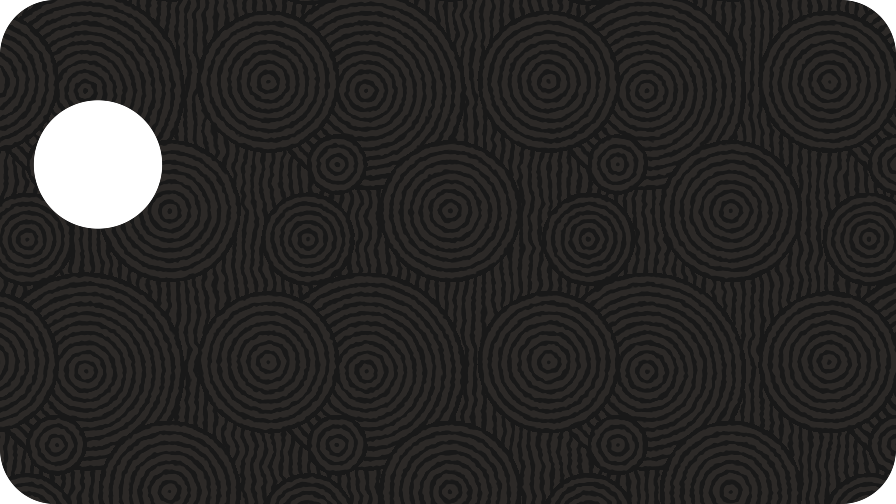
Reproduce this pattern procedurally as a Shadertoy shader.

```glsl
// Dark tag with rough tree-ring discs over wavy vertical grain, and a white punched hole.

float hash(vec2 p) {
    return fract(sin(dot(p, vec2(127.1, 311.7))) * 43758.5453);
}

float noise(vec2 p) {
    vec2 i = floor(p), f = fract(p);
    f = f * f * (3.0 - 2.0 * f);
    return mix(mix(hash(i), hash(i + vec2(1, 0)), f.x),
               mix(hash(i + vec2(0, 1)), hash(i + vec2(1, 1)), f.x), f.y);
}

// Distance from the nearest dark line of a repeating set
float lineDistance(float x, float period) {
    return abs(fract(x / period + 0.5) - 0.5) * period;
}

// Lay one tiled disc of rings over the stripes below
void addDisc(inout float stripe, vec2 p, vec2 center, float radius, float wobble) {
    vec2 q = mod(p - center + 120.25, 240.5) - 120.25;
    float r = length(q);
    if (r > radius + 2.0 + 0.4 * wobble) return;
    float period = radius / floor(radius / 8.0 + 0.5);
    stripe = r > radius ? 0.0 : lineDistance(r + wobble, period);
}

float roundedBox(vec2 p, vec2 halfSize, float radius) {
    vec2 q = abs(p) - halfSize + radius;
    return length(max(q, 0.0)) + min(max(q.x, q.y), 0.0) - radius;
}

void mainImage(out vec4 fragColor, in vec2 fragCoord) {
    // Canvas is 432 units high, y pointing down
    float pixel = 432.0 / iResolution.y;
    vec2 size = iResolution.xy * pixel;
    vec2 p = fragCoord * pixel;
    p.y = 432.0 - p.y;

    // Wavy vertical grain
    float sway = 5.0 * noise(p * vec2(0.035, 0.07)) + 2.4 * noise(p * vec2(0.09, 0.16) + 40.0);
    float stripe = lineDistance(p.x + sway, 8.2);

    // Ring discs, back to front
    float wobble = 1.5 * (noise(p * 0.22 + 9.0) - 0.5);
    addDisc(stripe, p, vec2(314, 78), 83.0, wobble);
    addDisc(stripe, p, vec2(230, 70), 59.0, wobble);
    addDisc(stripe, p, vec2(386, 181), 59.0, wobble);
    addDisc(stripe, p, vec2(264, 205), 38.0, wobble);
    addDisc(stripe, p, vec2(289, 141), 24.0, wobble);

    // Rough ink edges
    float edge = 1.75 + 1.3 * (noise(p * 0.4 + 70.0) - 0.5);
    float ink = smoothstep(-0.6, 0.6, (stripe - edge) / pixel);
    vec3 color = mix(vec3(0.094, 0.094, 0.094), vec3(0.171, 0.161, 0.153), ink);

    // Punched hole and rounded corners
    float hole = 55.0 - length(p - vec2(84, 141));
    float outside = roundedBox(p - 0.5 * size, 0.5 * size, 47.0);
    float white = smoothstep(-0.5, 0.5, max(hole, outside) / pixel);
    fragColor = vec4(mix(color, vec3(1.0), white), 1.0);
}
```
